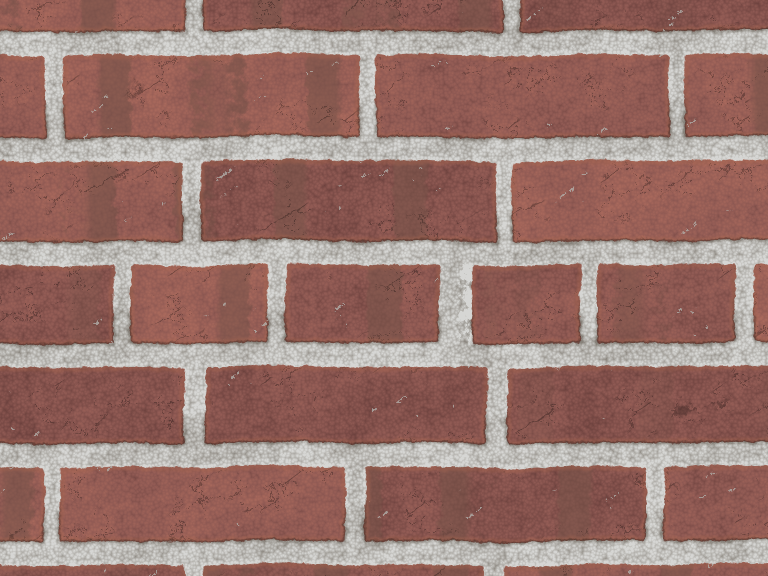
Write a Shadertoy shader that draws this texture.

```glsl
const vec3 BRICK_DARK = vec3(0.43, 0.26, 0.245);
const vec3 BRICK_MID = vec3(0.56, 0.35, 0.325);
const vec3 BRICK_LIGHT = vec3(0.66, 0.41, 0.36);
const vec3 BRICK_BURNT = vec3(0.46, 0.32, 0.28);
const vec3 BRICK_RIM = vec3(0.66, 0.40, 0.31);
const vec3 MORTAR_DARK = vec3(0.53, 0.51, 0.48);
const vec3 MORTAR_MID = vec3(0.69, 0.68, 0.66);
const vec3 MORTAR_LIGHT = vec3(0.84, 0.84, 0.83);

// Lengths are fractions of the canvas height
const float BED_START = 0.040;      // height of the lowest bed joint
const float BED_PITCH = 0.1684;     // course height at the bottom
const float BED_GROWTH = 0.00174;   // perspective widening per course
const float BED_HALF = 0.0205;
const float BRICK_PITCH = 0.524;
const float PITCH_GROWTH = 0.0049;
const float EVEN_START = 0.092;
const float ODD_START = 0.335;
const float HEADER_ROW = 2.0;
const float HEADER_START = 0.210;
const float HEADER_SCALE = 0.505;
const float JOINT_HALF = 0.0155;
const float JOINT_JITTER = 0.010;
const float SMEARED_JOINT = 2.0;    // the wide joint in the header course
const float SMEAR_SHIFT = 0.042;
const float SMEAR_HALF = 0.029;
const float CORNER = 0.005;

float hash(vec2 p) {
    return fract(sin(dot(p, vec2(127.1, 311.7))) * 43758.5);
}

// Falls from 1 at a to 0 at b
float fall(float a, float b, float x) { return 1.0 - smoothstep(a, b, x); }

// Layered, rotated sines, roughly -1 to 1
float waves(vec2 p) {
    float sum = 0.0, amp = 0.55;
    for (int i = 0; i < 5; i++) {
        p = mat2(0.8, 0.6, -0.6, 0.8) * p * 1.8 + 1.7;
        sum += amp * sin(p.x + 1.6 * sin(p.y * 0.9));
        amp *= 0.6;
    }
    return sum;
}

// Cellular noise: nearest and second nearest distances
vec2 cells(vec2 p) {
    vec2 id = floor(p), nearest = vec2(9.0);
    for (int y = -1; y <= 1; y++)
    for (int x = -1; x <= 1; x++) {
        vec2 c = id + vec2(x, y);
        float d = length(c + vec2(hash(c), hash(c + 37.3)) - p);
        nearest = d < nearest.x ? vec2(d, nearest.x) : vec2(nearest.x, min(nearest.y, d));
    }
    return nearest;
}

vec3 ramp(vec3 a, vec3 b, vec3 c, float t) {
    return mix(mix(a, b, clamp(2.0 * t, 0.0, 1.0)), c, clamp(2.0 * t - 1.0, 0.0, 1.0));
}

float bedHeight(float row) { return BED_START + row * (BED_PITCH + BED_GROWTH * row); }

float rowAt(float y) {
    float root = sqrt(BED_PITCH * BED_PITCH + 4.0 * BED_GROWTH * (y - BED_START));
    return floor((root - BED_PITCH) / (2.0 * BED_GROWTH));
}

// Start and pitch of the upright joints in a course
vec2 courseSpacing(float row) {
    float pitch = BRICK_PITCH + PITCH_GROWTH * row;
    if (row == HEADER_ROW) return vec2(HEADER_START, pitch * HEADER_SCALE);
    return vec2(mod(row, 2.0) < 0.5 ? EVEN_START : ODD_START, pitch);
}

// Centre and half width of one upright joint
vec2 joint(float row, float k) {
    vec2 spacing = courseSpacing(row);
    float x = spacing.x + k * spacing.y;
    if (row == HEADER_ROW && k == SMEARED_JOINT) return vec2(x + SMEAR_SHIFT, SMEAR_HALF);
    float h = hash(vec2(k + 5.0, row + 9.0));
    return vec2(x + (h - 0.5) * JOINT_JITTER, JOINT_HALF * (0.85 + 0.35 * fract(h * 7.0)));
}

void mainImage(out vec4 fragColor, in vec2 fragCoord) {
    vec2 uv = fragCoord / iResolution.y;
    float coarse = waves(uv * 13.0), fine = waves(uv * 75.0), grain = cells(uv * 170.0).x - 0.45;
    vec2 p = uv + 0.0015 * vec2(sin(uv.y * 31.0), sin(uv.x * 9.0) + sin(uv.x * 23.0));

    // Brick bounds and signed distance
    float row = rowAt(p.y);
    vec2 spacing = courseSpacing(row);
    float k = floor((p.x - spacing.x) / spacing.y);
    if (p.x < joint(row, k).x) k -= 1.0;
    else if (p.x > joint(row, k + 1.0).x) k += 1.0;
    vec2 left = joint(row, k), right = joint(row, k + 1.0);
    vec2 lo = vec2(left.x + left.y, bedHeight(row) + BED_HALF);
    vec2 hi = vec2(right.x - right.y, bedHeight(row + 1.0) - BED_HALF);
    vec2 local = p - 0.5 * (lo + hi), q = abs(local) - 0.5 * (hi - lo) + CORNER;
    float d = length(max(q, 0.0)) + min(max(q.x, q.y), 0.0) - CORNER;
    d += 0.0017 * fine + 0.0012 * coarse + 0.0022 * grain;
    float h = hash(vec2(k + 21.0, row + 3.0));

    // Fired clay: mottling, kiln bands, cracks, rim and specks
    float tone = 0.52 + 0.4 * (h - 0.5) + 0.14 * coarse + 0.10 * fine - 0.4 * grain;
    vec3 brick = ramp(BRICK_DARK, BRICK_MID, BRICK_LIGHT, tone);
    float band = sin(local.x * 32.0 + h * 40.0 + 0.25 * fine) + 0.5 * sin(local.x * 57.0 + h * 17.0);
    brick = mix(brick, BRICK_BURNT, 0.55 * smoothstep(0.35, 0.75, band) * smoothstep(0.2, 0.6, fract(h * 9.0)));
    vec2 flaw = cells(uv * vec2(17.0, 24.0) + 0.25 * fine);
    brick *= 1.0 - 0.28 * fall(0.0, 0.06, flaw.y - flaw.x) * smoothstep(0.1, 0.6, coarse);
    brick = mix(brick, BRICK_RIM, 0.4 * smoothstep(-0.011, -0.003, d));
    brick *= 1.0 - 0.35 * smoothstep(-0.005, 0.0, d) * fall(-0.05, 0.03, local.y);
    brick = mix(brick, MORTAR_MID, 0.8 * fall(0.05, 0.085, flaw.x) * smoothstep(0.45, 0.6, -coarse));

    // Sandy mortar: shade beneath bricks, pale crumbs above, lime smear
    float grit = 0.68 + 0.13 * coarse + 0.16 * fine - 0.7 * grain, under = fall(-0.03, 0.0, local.y);
    grit += 0.2 * (1.0 - under) * fall(0.0, 0.012, d) - 0.5 * under * fall(0.0, 0.008, d);
    if (row == HEADER_ROW && k == SMEARED_JOINT && local.x < 0.0)
        grit += 0.6 * fall(0.015, 0.03, d) * fall(0.0, 0.01, q.y) * smoothstep(-0.3, 0.3, fine);
    vec3 mortar = ramp(MORTAR_DARK, MORTAR_MID, MORTAR_LIGHT, grit);

    float edge = max(0.75 / iResolution.y, 0.0012);
    fragColor = vec4(mix(mortar, brick, fall(-edge, edge, d)), 1.0);
}
```
